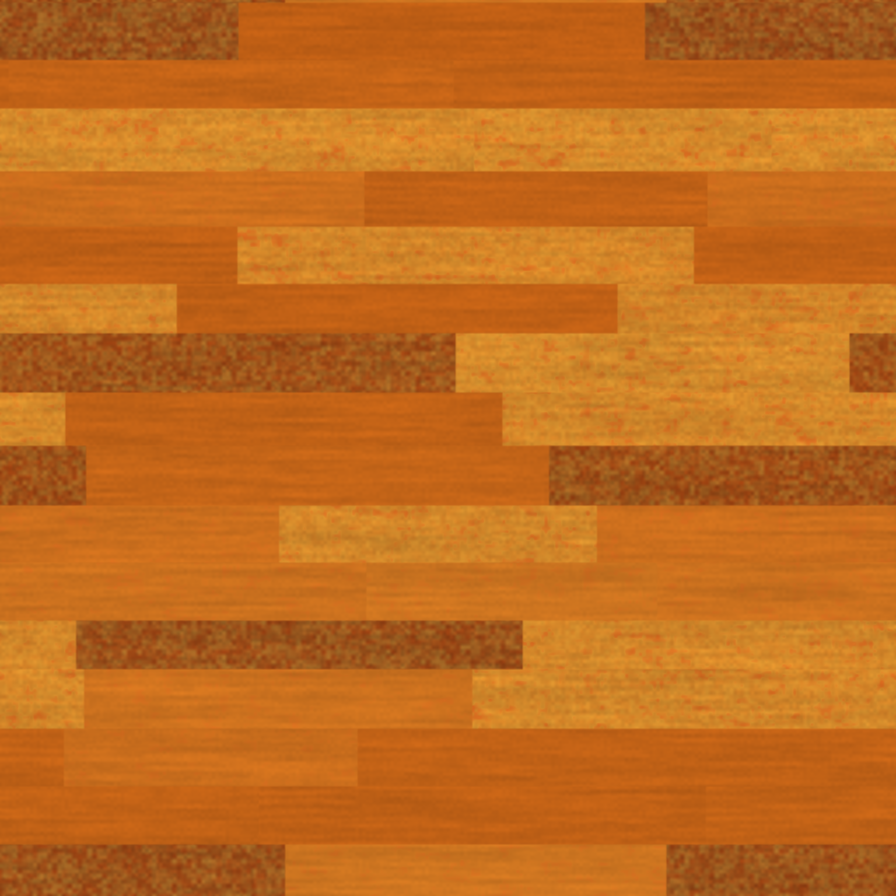
Give the GLSL for this texture, as a WebGL 2 fragment shader.

```glsl
#version 300 es
precision highp float;
// Strip parquet floor: sixteen rows of staggered warm wooden planks, tiling on all sides.

#define ROWS 16.0
#define ROW_JITTER 0.18
#define EDGE_BLUR 0.0016
#define START_RANGE vec2(0.06, 0.64)
#define LENGTH_RANGE vec2(0.32, 0.52)
#define GRAIN 0.10
#define SPECKLE 0.13
#define ORANGE vec3(0.74, 0.360, 0.075)
#define AMBER vec3(0.79, 0.425, 0.110)
#define GOLD vec3(0.835, 0.545, 0.170)
#define BROWN vec3(0.60, 0.325, 0.110)
#define RUST vec3(0.80, 0.370, 0.110)

uniform vec2 u_resolution;
out vec4 fragColor;

float hash(vec2 p) {
    return fract(sin(dot(p, vec2(12.9898, 78.233))) * 43758.5453);
}

// Value noise that repeats after "period" cells
float noise(vec2 p, vec2 period) {
    vec2 cell = floor(p), f = fract(p);
    f = f * f * (3.0 - 2.0 * f);
    vec2 a = mod(cell, period), b = mod(cell + 1.0, period);
    return mix(mix(hash(a), hash(vec2(b.x, a.y)), f.x),
               mix(hash(vec2(a.x, b.y)), hash(b), f.x), f.y);
}

float tiledNoise(vec2 uv, vec2 cells, float seed) {
    return noise(uv * cells + floor(seed * vec2(37.0, 61.0)), cells);
}

// Wood of one plank; each of the 32 planks gets its own rank in a shuffled order
vec3 plankColor(vec2 uv, float id) {
    float rank = mod(id * (6.0 * id + 11.0), 2.0 * ROWS);
    float shade = hash(vec2(id, 4.7));
    float isBrown = step(rank, 4.5);
    float isGold = step(rank, 13.5) - isBrown;
    float isAmber = step(24.5, rank);

    float streak = tiledNoise(uv, vec2(9.0, 190.0), id);
    float fiber = tiledNoise(uv, vec2(34.0, 230.0), id + 3.0);
    float blotch = tiledNoise(uv, vec2(64.0, 110.0), id + 7.0);
    float cloud = tiledNoise(uv, vec2(7.0, 40.0), id + 5.0);
    float fine = tiledNoise(uv, vec2(256.0), id + 11.0);

    // Base tone, drifting a little from plank to plank
    vec3 color = mix(ORANGE, AMBER, 0.5 * shade);
    color = mix(color, mix(AMBER, GOLD, 0.3 * shade), isAmber);
    color = mix(color, mix(GOLD, AMBER, 0.3 * shade), isGold);
    color = mix(color, mix(BROWN, ORANGE, 0.25 * shade), isBrown);

    // Reddish flecks on the pale planks, red and olive speckle on the brown ones
    float fleck = smoothstep(0.55, 0.95, 0.65 * blotch + 0.35 * fine);
    color = mix(color, RUST, fleck * (0.75 * isGold + 0.45 * isAmber));
    float hue = tiledNoise(uv, vec2(180.0), id + 17.0) - 0.5;
    color += hue * vec3(0.05, 0.16, 0.08) * (isBrown + 0.4 * isGold);

    // Grain along the plank and fine speckle
    float grain = 0.45 * streak + 0.3 * fiber + 0.25 * cloud - 0.5;
    float roughness = 0.35 + 0.75 * isBrown + 0.3 * isGold;
    color *= 1.0 + 2.0 * GRAIN * grain + SPECKLE * roughness * (fine - 0.5);
    return color;
}

// One row: an inner plank, and an outer plank that wraps around the sides
vec3 rowColor(vec2 uv, float row, float blur) {
    row = mod(row, ROWS);
    float start = mix(START_RANGE.x, START_RANGE.y, hash(vec2(row, 1.3)));
    float len = mix(LENGTH_RANGE.x, LENGTH_RANGE.y, hash(vec2(row, 8.1)));
    float dist = abs(fract(uv.x - start - 0.5 * len + 0.5) - 0.5) - 0.5 * len;
    float inner = 1.0 - smoothstep(-blur, blur, dist);
    return mix(plankColor(uv, 2.0 * row), plankColor(uv, 2.0 * row + 1.0), inner);
}

void main() {
    vec2 uv = gl_FragCoord.xy / u_resolution;
    float blur = max(EDGE_BLUR, 0.7 / min(u_resolution.x, u_resolution.y));

    // Rows count from the top; their edges are slightly uneven
    float y = (1.0 - uv.y) * ROWS;
    float edge = floor(y + 0.5);
    float shift = ROW_JITTER * (hash(vec2(mod(edge, ROWS), 2.9)) - 0.5);
    float below = smoothstep(-blur, blur, (y - edge - shift) / ROWS);
    vec3 color = mix(rowColor(uv, edge - 1.0, blur), rowColor(uv, edge, blur), below);

    fragColor = vec4(clamp(color, 0.0, 1.0), 1.0);
}
```
